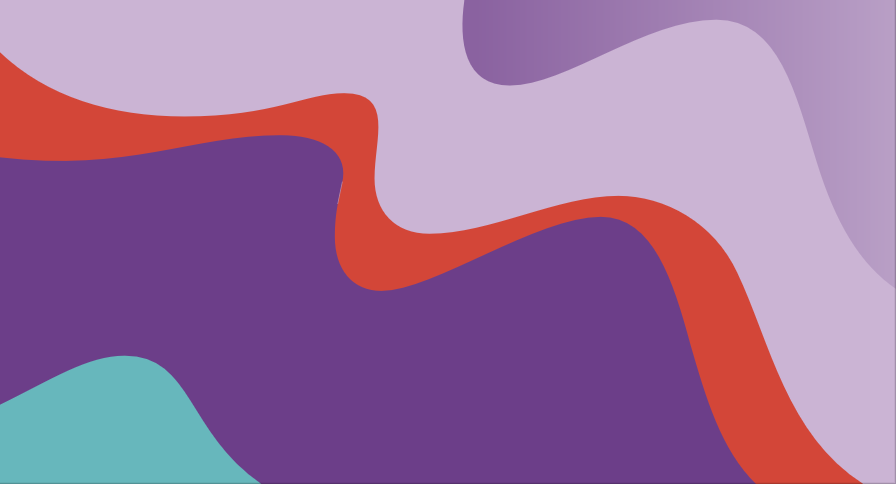
Write a Shadertoy shader that draws this background.

```glsl
#define LILAC vec3(0.796, 0.706, 0.831)
#define RED vec3(0.827, 0.275, 0.220)
#define PURPLE vec3(0.424, 0.243, 0.537)
#define TEAL vec3(0.404, 0.718, 0.737)
#define FADE_LEFT vec3(0.541, 0.384, 0.627)
#define FADE_RIGHT vec3(0.725, 0.624, 0.776)
#define CURVE_STEPS 16
#define RIM_WIDTH 0.14
#define RIM_SHADE 0.2

// Pen state; lengths are percent of the canvas width
vec2 point, pen;
float nearest, raySide;
bool inside;

float segmentDistance(vec2 p, vec2 a, vec2 b) {
    vec2 ab = b - a;
    float t = clamp(dot(p - a, ab) / dot(ab, ab), 0.0, 1.0);
    return length(p - a - ab * t);
}

// Begin an outline; side is +1 to fill below it, -1 to fill above it
void moveTo(float x, float y, float side) {
    pen = vec2(x, y);
    nearest = 1e5;
    raySide = side;
    inside = false;
}

// Track the distance and the crossings of a vertical ray
void lineTo(vec2 end) {
    nearest = min(nearest, segmentDistance(point, pen, end));
    if ((pen.x <= point.x) != (end.x <= point.x)) {
        float crossY = mix(pen.y, end.y, (point.x - pen.x) / (end.x - pen.x));
        if ((crossY - point.y) * raySide > 0.0) inside = !inside;
    }
    pen = end;
}

// Cubic Bezier from the pen to (x, y)
void curveTo(float x1, float y1, float x2, float y2, float x, float y) {
    vec2 a = pen, b = vec2(x1, y1), c = vec2(x2, y2), d = vec2(x, y);
    for (int i = 1; i <= CURVE_STEPS; i++) {
        float t = float(i) / float(CURVE_STEPS), s = 1.0 - t;
        lineTo(s*s*s*a + 3.0*s*s*t*b + 3.0*s*t*t*c + t*t*t*d);
    }
}

float coverage(float pixel) {
    float signedDistance = inside ? -nearest : nearest;
    return clamp(0.5 - signedDistance / pixel, 0.0, 1.0);
}

void mainImage(out vec4 fragColor, in vec2 fragCoord) {
    float pixel = 100.0 / iResolution.x;
    point = fragCoord * pixel;
    vec3 color = LILAC;

    // Faded corner
    moveTo(51.82, 53.95, -1.0);
    curveTo(51.17, 49.35, 51.82, 44.47, 56.90, 44.47);
    curveTo(63.15, 44.47, 72.00, 51.82, 79.95, 51.82);
    curveTo(86.98, 51.82, 88.80, 43.49, 91.15, 35.94);
    curveTo(93.23, 29.17, 95.96, 24.48, 100.1, 21.70);
    float fade = clamp((point.x - 53.0) / 47.0, 0.0, 1.0);
    color = mix(color, mix(FADE_LEFT, FADE_RIGHT, fade), coverage(pixel));

    // Red ribbon
    moveTo(0.0, 48.18, 1.0);
    curveTo(5.21, 43.23, 12.37, 41.02, 20.57, 41.02);
    curveTo(30.60, 41.02, 34.11, 43.62, 38.41, 43.62);
    curveTo(44.01, 43.62, 41.80, 38.54, 41.80, 34.11);
    curveTo(41.80, 30.47, 44.01, 27.93, 47.92, 27.93);
    curveTo(54.69, 27.93, 62.24, 32.16, 69.01, 32.16);
    curveTo(74.22, 32.16, 79.69, 29.17, 82.29, 23.57);
    curveTo(85.94, 15.89, 87.76, 5.47, 96.35, 0.0);
    color = mix(color, RED, coverage(pixel));

    // Purple wave
    moveTo(0.0, 36.46, 1.0);
    curveTo(14.32, 34.77, 21.48, 38.93, 31.25, 38.93);
    curveTo(35.81, 38.93, 38.67, 37.24, 38.28, 34.11);
    curveTo(37.89, 32.03, 37.37, 30.47, 37.37, 27.60);
    curveTo(37.37, 23.96, 39.32, 21.55, 42.58, 21.55);
    curveTo(48.30, 21.55, 59.90, 29.82, 67.06, 29.82);
    curveTo(72.92, 29.82, 75.13, 22.66, 77.08, 15.49);
    curveTo(78.78, 9.64, 80.47, 3.78, 84.38, 0.0);
    color = mix(color, PURPLE, coverage(pixel));

    // Pale sliver on the wave's edge
    float sliver = segmentDistance(point, vec2(38.2, 33.7), vec2(37.7, 31.3)) - 0.04;
    color = mix(color, LILAC, 0.6 * clamp(0.5 - sliver / pixel, 0.0, 1.0));

    // Teal hill
    moveTo(0.0, 8.85, 1.0);
    curveTo(5.86, 11.72, 9.77, 14.32, 13.93, 14.32);
    curveTo(21.48, 14.32, 20.83, 5.73, 29.17, 0.0);
    color = mix(color, TEAL, coverage(pixel));

    // Faint dark rim along the right and bottom
    float rim = min(100.0 - point.x, point.y) - RIM_WIDTH;
    color *= 1.0 - RIM_SHADE * clamp(0.5 - rim / pixel, 0.0, 1.0);

    fragColor = vec4(color, 1.0);
}
```
